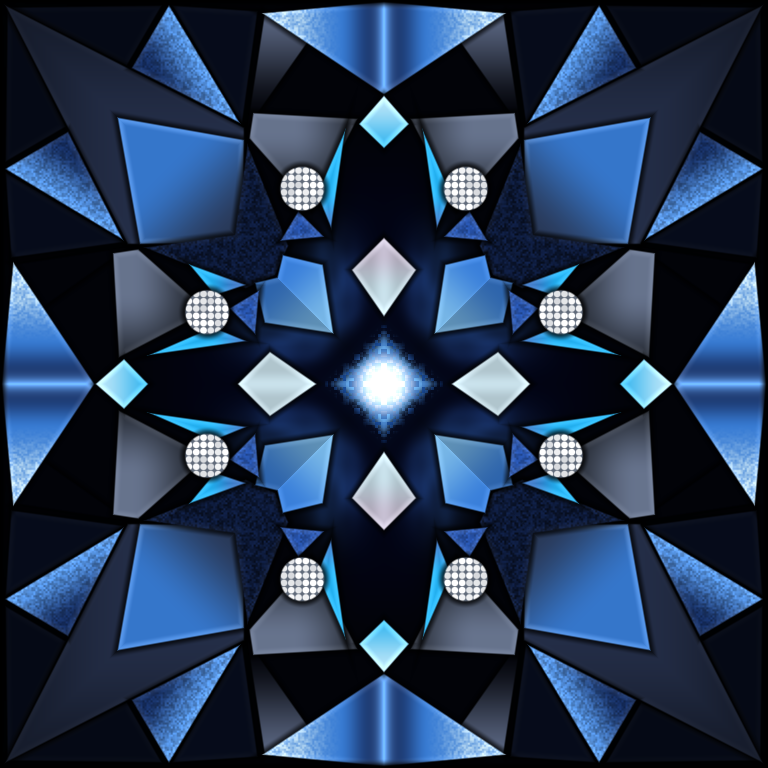
This background is drawn by a three.js fragment shader. Its source:

```glsl
varying vec2 vUv;

#define INK vec3(0.006, 0.010, 0.030)
#define NAVY vec3(0.030, 0.055, 0.125)
#define SLATE vec3(0.125, 0.160, 0.250)
#define STEEL vec3(0.400, 0.450, 0.550)
#define BLUE vec3(0.190, 0.420, 0.720)
#define SKY vec3(0.490, 0.750, 0.950)
#define ICE vec3(0.840, 0.940, 0.980)
#define CYAN vec3(0.130, 0.680, 0.930)
#define EDGE 0.003
#define GRAIN 190.0

float hash(vec2 c) {
  return fract(sin(dot(c, vec2(127.1, 311.7))) * 43758.5453);
}

float noise(vec2 p) {
  vec2 i = floor(p), f = fract(p);
  f = f * f * (3.0 - 2.0 * f);
  return mix(mix(hash(i), hash(i + vec2(1, 0)), f.x),
             mix(hash(i + vec2(0, 1)), hash(i + vec2(1, 1)), f.x), f.y);
}

float cross2(vec2 a, vec2 b) { return a.x * b.y - a.y * b.x; }

// Signed distance to the line a-b, positive on its right
float side(vec2 p, vec2 a, vec2 b) {
  return cross2(p - a, normalize(b - a));
}

// Convex polygons, negative inside, either winding
float tri(vec2 p, vec2 a, vec2 b, vec2 c) {
  float w = sign(cross2(b - a, c - a));
  return max(max(w * side(p, a, b), w * side(p, b, c)), w * side(p, c, a));
}

float quad(vec2 p, vec2 a, vec2 b, vec2 c, vec2 d) {
  float w = sign(cross2(b - a, c - a));
  return max(max(w * side(p, a, b), w * side(p, b, c)),
             max(w * side(p, c, d), w * side(p, d, a)));
}

// Paints a facet with a lit rim and a dark seam around it
vec3 facet(vec3 base, float d, vec3 tint, float rim) {
  base *= mix(0.25, 1.0, smoothstep(0.0, 0.02, d));
  tint += rim * smoothstep(-0.018, -0.002, d);
  return mix(base, tint, smoothstep(EDGE, -EDGE, d));
}

void main() {
  // Eightfold mirror: x runs outward, y runs toward the diagonal
  vec2 q = abs(vUv - 0.5) * 2.0;
  float tall = step(q.x, q.y);
  vec2 p = vec2(max(q.x, q.y), min(q.x, q.y));
  vec2 s = p - mix(-1.0, 1.0, tall) * vec2(0.024, 0.013);
  float sum = p.x + p.y;
  float glitter = noise(p * GRAIN);
  float smoke = noise(p * vec2(14.0, 30.0));

  // Dark ground, petals and inner smoke
  vec3 col = INK;
  col += vec3(0.0, 0.004, 0.045) * smoothstep(0.16, 0.05, p.y) * smoothstep(0.7, 0.4, p.x);
  vec2 h = (p - vec2(0.245, 0.13)) / vec2(0.12, 0.07);
  col += vec3(0.12, 0.25, 0.48) * exp(-dot(h, h)) * (0.5 + 0.7 * smoke) * smoothstep(0.17, 0.27, sum);

  // Outer dark facets
  col = facet(col, tri(p, vec2(0.98, 0.97), vec2(0.985, 0.58), vec2(0.83, 0.67)), NAVY * 0.65, 0.015);
  col = facet(col, tri(p, vec2(0.985, 0.55), vec2(0.97, 0.33), vec2(0.68, 0.37)), NAVY * 0.8, 0.02);
  float shard = tri(p, vec2(0.965, 0.31), vec2(0.89, 0.20), vec2(0.67, 0.355));
  col = facet(col, shard, STEEL * tall * 0.9 * smoothstep(0.68, 1.0, p.x) + INK, 0.0);

  // Corner spike and its blue pane
  float spike = quad(p, vec2(0.985), vec2(0.667, 0.365), vec2(0.36), vec2(0.365, 0.667));
  col = facet(col, spike, SLATE * mix(1.1, 0.65, smoothstep(0.65, 1.0, p.x)), 0.02);
  float pane = quad(p, vec2(0.693), vec2(0.635, 0.365), vec2(0.37), vec2(0.365, 0.635));
  vec3 paneTint = mix(vec3(0.16, 0.22, 0.34), BLUE * 1.1, smoothstep(0.78, 1.14, sum));
  col = facet(col, pane, paneTint, 0.13);

  // Glittering wedge beside the spike
  float wedge = tri(p, vec2(0.985, 0.56), vec2(0.682, 0.378), vec2(0.823, 0.656));
  float lit = smoothstep(0.13, 0.0, abs(side(p, vec2(0.985, 0.56), vec2(0.682, 0.378))));
  vec3 wedgeTint = mix(vec3(0.08, 0.17, 0.36), vec3(0.33, 0.57, 0.87), lit);
  col = facet(col, wedge, wedgeTint * (0.75 + 0.5 * glitter), 0.06);

  // Edge fan with a bright crease and frosted tips
  float fan = quad(p, vec2(0.965, 0.315), vec2(0.755, 0.0), vec2(0.965, -0.315), vec2(0.995, 0.0));
  vec3 fanTint = mix(vec3(0.07, 0.15, 0.34), BLUE * 1.15, smoothstep(0.02, 0.12, p.y));
  fanTint = mix(fanTint, ICE, smoothstep(0.10, 0.26, p.y) * (0.3 + 0.7 * glitter));
  fanTint += SKY * 0.85 * exp(-p.y * 60.0);
  col = facet(col, fan, fanTint, 0.08);

  // Grey shield
  float shield = quad(p, vec2(0.705, 0.34), vec2(0.64, 0.35), vec2(0.46, 0.19), vec2(0.69, 0.07));
  vec3 shieldTint = STEEL * mix(0.28, 1.0, smoothstep(0.45, 0.66, p.x) * smoothstep(0.02, 0.24, p.y));
  col = facet(col, shield, shieldTint, 0.06);

  // Dusky link and pale crystal along the diagonal
  float link = quad(p, vec2(0.62, 0.355), vec2(0.37, 0.39), vec2(0.27, 0.29), vec2(0.36, 0.25));
  col = facet(col, link, vec3(0.045, 0.09, 0.20) * (0.5 + glitter), 0.03);
  float crystal = quad(p, vec2(0.335, 0.263), vec2(0.265, 0.28), vec2(0.115, 0.13), vec2(0.31, 0.16));
  vec3 crystalTint = mix(SKY * 0.88, BLUE * 1.1, smoothstep(0.32, 0.56, sum));
  crystalTint = mix(crystalTint * 0.85, crystalTint * 1.08, tall);
  col = facet(col, crystal, crystalTint, 0.07);

  // Coloured slivers around the bead
  float sliver = tri(s, vec2(0.63, 0.09), vec2(0.47, 0.16), vec2(0.385, 0.125));
  col = facet(col, sliver, mix(BLUE, CYAN, smoothstep(0.38, 0.48, s.x)), 0.1);
  float chip = tri(s, vec2(0.425, 0.21), vec2(0.35, 0.255), vec2(0.36, 0.145));
  col = facet(col, chip, vec3(0.16, 0.34, 0.70) * (0.7 + 0.4 * glitter), 0.08);
  float fin = tri(p, vec2(0.505, 0.31), vec2(0.362, 0.258), vec2(0.44, 0.232)) + tall;
  col = facet(col, fin, mix(BLUE, CYAN, smoothstep(0.38, 0.46, p.x)), 0.1);

  // Jewelled bead
  vec2 b = s - vec2(0.4845, 0.2);
  float bead = length(b) - 0.057;
  vec2 stud = fract(b / 0.019) - 0.5;
  float shine = smoothstep(0.58, 0.34, length(stud)) * (0.75 + 0.35 * hash(floor(b / 0.019)));
  col = facet(col, bead, mix(vec3(0.38, 0.42, 0.48), vec3(1.0), shine), 0.0);

  // Axis gems: outer diamond and inner kite
  float gem = quad(p, vec2(0.75, 0.0), vec2(0.677, 0.064), vec2(0.615, 0.0), vec2(0.677, -0.064));
  col = facet(col, gem, mix(CYAN, ICE, smoothstep(0.61, 0.74, p.x) * 0.65 + 0.15), 0.15);
  float kite = quad(p, vec2(0.38, 0.0), vec2(0.297, 0.083), vec2(0.177, 0.0), vec2(0.297, -0.083));
  vec3 kiteTint = mix(ICE, vec3(0.83, 0.80, 0.88), tall * smoothstep(0.24, 0.34, p.x));
  col = facet(col, kite, kiteTint * (0.82 + 0.12 * smoothstep(0.04, 0.0, p.y)), 0.12);

  // Sparkling heart
  float spark = hash(floor(p * 130.0));
  float heart = smoothstep(0.155, 0.10, sum + 0.035 * (spark - 0.5));
  vec3 heartTint = mix(vec3(0.06, 0.22, 0.48), SKY, spark);
  heartTint = mix(heartTint, vec3(1.0), smoothstep(0.105, 0.045, length(p) + 0.025 * spark));
  col = mix(col, heartTint, heart);
  col += BLUE * 0.25 * exp(-sum * sum * 70.0);

  // Dark frame
  col *= smoothstep(1.0, 0.975, p.x);
  gl_FragColor = vec4(clamp(col, 0.0, 1.0), 1.0);
}
```
